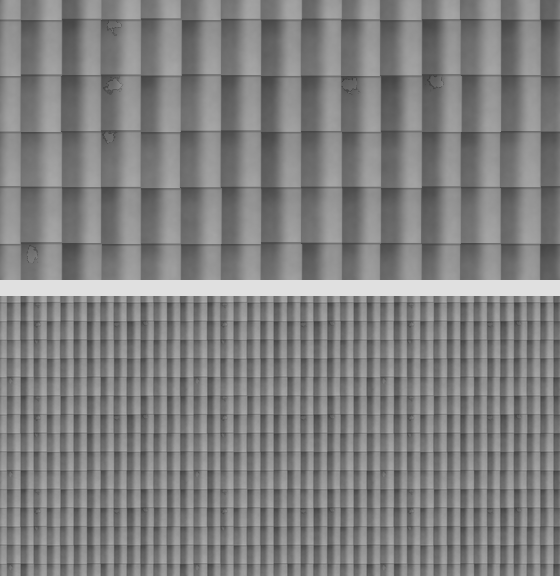
Top, the tile; bottom, the same tile 3 across and 3 down.
Write a WebGL 1 fragment shader that draws this texture map.

```glsl
precision highp float;

uniform vec2 u_resolution;

#define TILES vec2(14.0, 5.0)
#define PHASE vec2(0.53, 0.65)
#define EDGE_JITTER 0.035
#define LIP_JITTER 0.018
#define TROUGH_TONE 0.425
#define CREST_TONE 0.64
#define TONE_VARIATION 0.11
#define SEAM_TONE 0.44
#define LIP_WIDTH 0.045
#define STAIN_CHANCE 0.14

float hash(vec2 p) {
    vec3 q = fract(p.xyx * 0.1031);
    q += dot(q, q.yzx + 33.33);
    return fract((q.x + q.y) * q.z);
}

// Value noise that wraps after a whole number of cells.
float wrapNoise(vec2 p, vec2 period) {
    vec2 i = floor(p);
    vec2 f = fract(p);
    f = f * f * (3.0 - 2.0 * f);
    vec2 a = mod(i, period);
    vec2 b = mod(i + 1.0, period);
    return mix(mix(hash(a), hash(vec2(b.x, a.y)), f.x),
               mix(hash(vec2(a.x, b.y)), hash(b), f.x), f.y);
}

float fractalNoise(vec2 uv, vec2 period) {
    float sum = 0.0;
    float weight = 0.5;
    for (int octave = 0; octave < 3; octave++) {
        sum += weight * wrapNoise(uv * period, period);
        period *= 2.0;
        weight *= 0.5;
    }
    return sum / 0.875;
}

// Column boundary: a shift along the whole column plus one for each tile.
float columnEdge(float column, float row) {
    vec2 id = mod(vec2(column, row), TILES);
    float shift = hash(vec2(id.x, 71.0)) + hash(id + 19.0) - 1.0;
    return column + EDGE_JITTER * shift;
}

float lipEdge(float row, float column) {
    vec2 id = mod(vec2(column, row), TILES);
    return row + LIP_JITTER * (2.0 * hash(id + 43.0) - 1.0);
}

// Faint crusted patch with a dark rim near the upper end of a few tiles.
float stain(vec2 local, vec2 id, float grain) {
    float present = step(1.0 - STAIN_CHANCE, hash(id + 57.0));
    vec2 centre = vec2(mix(0.15, 0.5, hash(id + 61.0)), mix(0.78, 0.94, hash(id + 67.0)));
    float d = length((local - centre) * vec2(0.75, 1.0)) - 0.11 + 0.3 * (grain - 0.5);
    float body = 1.0 - smoothstep(-0.03, 0.02, d);
    float rim = 1.0 - smoothstep(0.0, 0.03, abs(d - 0.01));
    return present * (0.055 * body - 0.075 * rim);
}

void main() {
    vec2 uv = gl_FragCoord.xy / u_resolution;
    vec2 grid = uv * TILES - PHASE;
    vec2 cell = floor(grid);

    // Locate the tile between its uneven boundaries.
    cell.x -= step(grid.x, columnEdge(cell.x, cell.y));
    cell.x += step(columnEdge(cell.x + 1.0, cell.y), grid.x);
    float left = columnEdge(cell.x, cell.y);
    float right = columnEdge(cell.x + 1.0, cell.y);
    cell.y -= step(grid.y, lipEdge(cell.y, cell.x));
    cell.y += step(lipEdge(cell.y + 1.0, cell.x), grid.y);
    float bottom = lipEdge(cell.y, cell.x);
    float top = lipEdge(cell.y + 1.0, cell.x);
    vec2 local = (grid - vec2(left, bottom)) / vec2(right - left, top - bottom);
    vec2 id = mod(cell, TILES);

    // Shaded trough on the left rising to a lit crest on the right.
    float tileTone = 0.65 * hash(id + 11.0) + 0.35 * hash(vec2(id.x, 29.0)) - 0.5;
    float rise = 0.08 * (hash(id + 37.0) - 0.5);
    float crest = smoothstep(0.28, 0.7, local.x + rise);
    float trough = TROUGH_TONE - 0.06 * local.y - 0.06 * smoothstep(0.6, 1.0, local.y);
    trough += TONE_VARIATION * tileTone + 0.02 * smoothstep(0.0, 0.25, local.x);
    float lit = CREST_TONE - 0.075 * local.y + 0.035 * tileTone;
    lit -= 0.03 * smoothstep(0.82, 1.0, local.x);
    float tone = mix(trough, lit, crest);

    // Weathering.
    float mottle = fractalNoise(uv, vec2(42.0, 20.0));
    float grain = fractalNoise(uv, vec2(112.0, 56.0));
    tone += 0.03 * (mottle - 0.5) + 0.02 * (grain - 0.5);
    tone += stain(local, id, grain);

    // Soft side seam, then the shadow cast beneath the overlapping lip.
    float side = min(local.x, 1.0 - local.x);
    tone = mix(SEAM_TONE, tone, smoothstep(-0.025, 0.035, side));
    float lipTone = mix(0.27, 0.41, smoothstep(0.3, 0.7, local.x));
    float under = 1.0 - smoothstep(0.0, LIP_WIDTH, 1.0 - local.y);
    float above = 1.0 - smoothstep(0.0, 0.4 * LIP_WIDTH, local.y);
    tone = mix(tone, lipTone, 0.85 * max(under, above));

    gl_FragColor = vec4(vec3(tone), 1.0);
}
```
